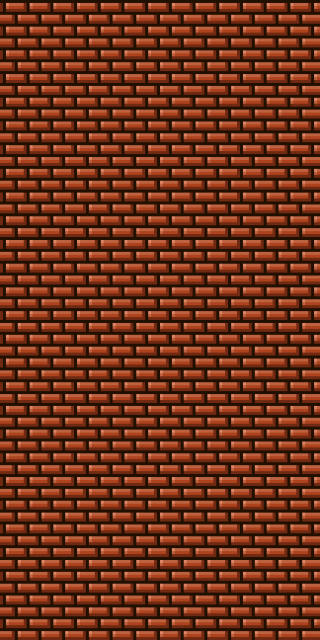
Give the GLSL for this texture, as a WebGL 2 fragment shader.

```glsl
#version 300 es
precision highp float;

uniform vec2 u_resolution;
out vec4 outColor;

#define TILES_DOWN 27.0   // each tile is a square holding two courses
#define BRICK_CELLS 8.0   // brick pitch, in bevel widths
#define COURSE_CELLS 4.0  // course pitch, in bevel widths
#define FIRST_OFFSET 2.0  // left edge of the first brick in the top course
#define MORTAR vec3(0.13, 0.06, 0.00)
#define SHADOW vec3(0.44, 0.16, 0.07)
#define FACE vec3(0.68, 0.26, 0.11)
#define LIGHT vec3(0.74, 0.385, 0.255)
#define GLINT vec3(0.87, 0.52, 0.40)

// Pixel coverage of the half-line beyond an edge
float beyond(float x, float edge, float pixel) {
    return clamp((x - edge) / pixel + 0.5, 0.0, 1.0);
}

float band(float x, float lo, float hi, float pixel) {
    return beyond(x, lo, pixel) - beyond(x, hi, pixel);
}

// Bevelled brick lit from the upper left; y runs downwards
vec3 brickColor(vec2 p, float pixel) {
    float top = 1.0 - beyond(p.y, 2.0, pixel);
    float left = 1.0 - beyond(p.x, 1.0, pixel);
    float shade = max(beyond(p.x, 6.0, pixel), beyond(p.y, 3.0, pixel));
    vec3 color = mix(FACE, LIGHT, max(top, left));
    color = mix(color, GLINT, top * left);
    return mix(color, SHADOW, shade);
}

void main() {
    // Bevel-width units, measured from the upper left corner
    float pixel = TILES_DOWN * BRICK_CELLS / u_resolution.y;
    vec2 cell = vec2(gl_FragCoord.x, u_resolution.y - gl_FragCoord.y) * pixel;

    // Running bond, with the repeat seams hidden mid-mortar
    float course = floor((cell.y - 0.5) / COURSE_CELLS);
    float shift = FIRST_OFFSET + 0.5 * BRICK_CELLS * mod(course, 2.0);
    vec2 local = vec2(mod(cell.x - shift + 0.5, BRICK_CELLS) - 0.5,
                      cell.y - course * COURSE_CELLS);

    float brick = band(local.x, 0.0, 7.0, pixel) * band(local.y, 1.0, 4.0, pixel);
    outColor = vec4(mix(MORTAR, brickColor(local, pixel), brick), 1.0);
}
```
